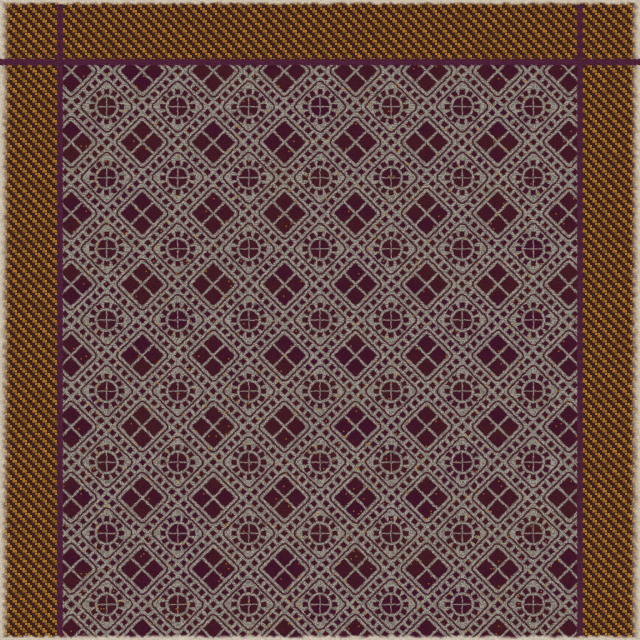
Give the GLSL for this pattern, as a Shadertoy shader.

```glsl
// A woven cloth: a diagonal lattice of ladder bands holds wheel medallions and
// quartered diamonds, framed by a twill border on three sides. Cells come from
// rotated repeats, shapes from distance functions, and fibres from a sine hash.

float hash(vec2 p) {
    return fract(sin(dot(p, vec2(127.1, 311.7))) * 43758.5453);
}

float noise(vec2 p) {
    vec2 i = floor(p), f = fract(p);
    f = f * f * (3.0 - 2.0 * f);
    return mix(mix(hash(i), hash(i + vec2(1, 0)), f.x),
               mix(hash(i + vec2(0, 1)), hash(i + 1.0), f.x), f.y);
}

float roundBox(vec2 p, float halfSize, float radius) {
    vec2 q = abs(p) - halfSize + radius;
    return length(max(q, 0.0)) + min(max(q.x, q.y), 0.0) - radius;
}

// Soft coverage of the inside of a signed distance
float fill(float d, float soft) {
    return 1.0 - smoothstep(-soft, soft, d);
}

// Amount of pale thread in the lattice; p counts medallions from the centre
float lattice(vec2 p, float soft) {
    vec2 diag = vec2(p.x + p.y, p.x - p.y);
    vec2 id = floor(diag + 0.5);
    vec2 q = diag - id;
    bool wheel = mod(id.x + id.y, 2.0) < 0.5;

    // Ladder bands with square holes, then a dark outline round each panel
    float panel = roundBox(q, 0.385, 0.09);
    vec2 rung = abs(fract(diag * 6.0 + 0.5) - 0.5) / 6.0;
    float band = max(abs(q.x), abs(q.y));
    float hole = max(max(rung.x, rung.y) - 0.05, 0.44 - band);
    float pale = 1.0 - fill(hole, soft);
    pale *= 1.0 - fill(abs(panel + 0.005) - 0.015, soft);

    if (wheel) {
        // Spoked ring round a disc with an upright cross
        vec2 c = vec2(q.x + q.y, q.x - q.y) * 0.5;
        float r = length(c);
        float turn = atan(c.y, c.x) * 12.0 / 6.28318;
        float spoke = abs(fract(turn + 0.5) - 0.5) * 6.28318 / 12.0 * r;
        float wedge = max(abs(r - 0.208) - 0.037, spoke - 0.034);
        float disc = max(r - 0.132, 0.009 - min(abs(c.x), abs(c.y)));
        pale *= 1.0 - fill(min(wedge, disc), soft * 0.7);
    } else {
        // Dark diamond quartered by a diagonal cross
        float quarter = max(roundBox(q, 0.305, 0.03),
                            0.024 - min(abs(q.x), abs(q.y)));
        pale *= 1.0 - fill(quarter, soft);
    }
    return pale;
}

// Two-up, two-down twill falling to the right
vec3 twill(vec2 uv, float soft) {
    vec2 thread = uv * 256.0;
    vec2 id = floor(thread);
    float step4 = mod(id.x + id.y, 4.0);
    vec2 f = abs(fract(thread) - 0.5);
    float lit = step4 < 2.0 ? 1.0 - 0.45 * smoothstep(0.25, 0.5, max(f.x, f.y)) : 0.08;
    lit = mix(lit, 0.48, clamp(soft * 128.0 - 0.5, 0.0, 1.0));
    vec3 ochre = vec3(0.60, 0.42, 0.14) * (0.85 + 0.3 * hash(id));
    return mix(vec3(0.22, 0.11, 0.12), ochre, lit);
}

void mainImage(out vec4 fragColor, in vec2 fragCoord) {
    vec2 uv = fragCoord / iResolution.xy;
    float px = 1.0 / min(iResolution.x, iResolution.y);
    float fibre = hash(floor(uv * 512.0));

    // Lattice field, with slightly frayed edges
    vec2 fray = vec2(noise(uv * 300.0), noise(uv * 300.0 + 71.0)) - 0.5;
    vec2 p = (uv - 0.5 + fray * 0.0016) * 9.0;
    float pale = lattice(p, 0.012 + 6.0 * px);
    vec3 wine = mix(vec3(0.24, 0.075, 0.16), vec3(0.26, 0.11, 0.13), noise(uv * vec2(14.0, 40.0)));
    wine *= 0.9 + 0.2 * fibre;
    vec3 linen = vec3(0.54, 0.515, 0.475) * (0.80 + 0.36 * fibre);
    vec3 col = mix(wine, linen, pale);

    // Scattered gold flecks
    vec2 grain = uv * 256.0;
    vec2 grainId = floor(grain);
    float fleck = step(0.975, hash(grainId + 19.0));
    fleck *= fill(length(fract(grain) - 0.5) - 0.3, 0.15 + 128.0 * px);
    col = mix(col, vec3(0.72, 0.48, 0.13), fleck * 0.75);

    // Border on the left, right and top
    float side = abs(uv.x - 0.5) - 0.406;
    float top = uv.y - 0.903;
    col = mix(twill(uv, px), col, fill(max(side, top), px));

    // Pale worn edge, wider at the sides
    vec2 edge = min(uv, 1.0 - uv);
    float wear = (noise(uv * 180.0) - 0.5) * 0.004;
    float worn = max(1.0 - smoothstep(0.0, 0.017, edge.x + wear),
                     1.0 - smoothstep(0.002, 0.009, edge.y + wear));
    col = mix(col, vec3(0.82, 0.78, 0.71) * (0.95 + 0.1 * fibre), worn * 0.95);

    // Purple cords along the border seams
    float ripple = 0.0006 * sin((uv.x + uv.y) * 800.0);
    float upright = max(abs(side) - 0.0042 + ripple, 0.007 - edge.y);
    float cord = min(upright, abs(top) - 0.0048 + ripple);
    vec3 plum = vec3(0.30, 0.13, 0.22) * (0.9 + 0.2 * fibre);
    col = mix(col, plum, fill(cord, px));

    fragColor = vec4(col, 1.0);
}
```
